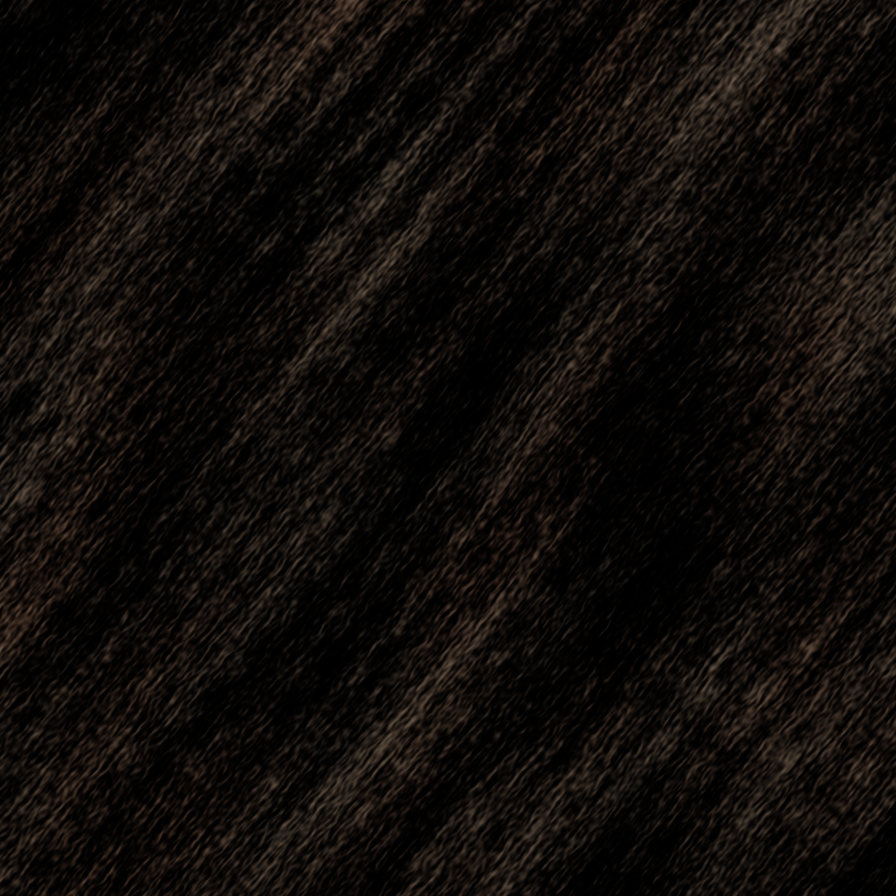
This texture is drawn by a three.js fragment shader. Its source:

```glsl
// Dark stained wood with fine diagonal grain. Gradient noise, stretched along
// the grain at four scales, is summed into one tone; a soft threshold leaves
// most of it near black and lifts the brightest fibres to brown and tan.

varying vec2 vUv;

const float GRAIN_ANGLE = 0.885;
const vec3 RED_BROWN = vec3(1.50, 1.00, 0.74);
const vec3 DRY_TAN = vec3(1.22, 1.00, 0.81);

// Random unit gradient for a lattice cell
vec2 cellGradient(vec2 cell) {
  vec3 h = fract(vec3(cell.xyx) * vec3(0.1031, 0.1030, 0.0973));
  h += dot(h, h.yzx + 33.33);
  float angle = 6.28318 * fract((h.x + h.y) * h.z);
  return vec2(cos(angle), sin(angle));
}

// Gradient noise, scaled to a standard deviation of about one
float gradientNoise(vec2 p) {
  vec2 cell = floor(p);
  vec2 f = p - cell;
  vec2 fade = f * f * f * (f * (f * 6.0 - 15.0) + 10.0);
  vec2 right = vec2(1.0, 0.0);
  vec2 up = vec2(0.0, 1.0);
  float low = mix(dot(cellGradient(cell), f),
                  dot(cellGradient(cell + right), f - right), fade.x);
  float high = mix(dot(cellGradient(cell + up), f - up),
                   dot(cellGradient(cell + 1.0), f - 1.0), fade.x);
  return 4.7 * mix(low, high, fade.y);
}

// Coordinates along (x) and across (y) the grain
vec2 grainSpace(vec2 uv, float angle) {
  vec2 along = vec2(cos(angle), sin(angle));
  vec2 across = vec2(-along.y, along.x);
  return vec2(dot(uv, along), dot(uv, across)) + 4.0;
}

// Slight sideways wander, so that the fibres are not ruler straight
vec2 wander(vec2 g) {
  float bend = 0.0022 * gradientNoise(g * vec2(3.0, 5.0));
  float jitter = 0.0005 * gradientNoise(g * vec2(45.0, 60.0) + 17.0);
  return g + vec2(0.0, bend + jitter);
}

// Long thin dark lines where a stretched noise crosses zero
float cracks(vec2 g, float width) {
  float line = abs(gradientNoise(g * vec2(1.8, 24.0) + 51.0));
  float present = smoothstep(-0.2, 0.9, gradientNoise(g * vec2(3.0, 9.0) + 73.0));
  return present * (1.0 - smoothstep(0.0, width, line));
}

// Combined grain tone, from broad patches down to broken specks
float grainTone(vec2 g) {
  float patches = gradientNoise(g * vec2(2.6, 7.5) + 5.0);
  float streaks = gradientNoise(g * vec2(2.2, 38.0) + 11.0);
  float fibres = gradientNoise(g * vec2(26.0, 225.0) + 23.0);
  float specks = gradientNoise(g * vec2(105.0, 270.0) + 37.0);
  return 0.48 * patches + 0.40 * streaks + 0.59 * fibres + 0.50 * specks;
}

// Smooth version of max(x, 0)
float softPositive(float x, float sharpness) {
  return log(1.0 + exp(sharpness * x)) / sharpness;
}

void main() {
  vec2 grain = wander(grainSpace(vUv, GRAIN_ANGLE));
  float tone = grainTone(grain) - 0.9 * cracks(grain, 0.3);
  float light = 0.086 * softPositive(tone, 2.0);

  // Brighter wood is drier and greyer; broad areas drift towards red
  float drift = 0.25 * gradientNoise(grain * vec2(3.0, 8.0) + 91.0);
  float dryness = clamp(0.35 + 3.2 * light + drift, 0.0, 1.0);
  vec3 color = light * mix(RED_BROWN, DRY_TAN, dryness);

  gl_FragColor = vec4(color, 1.0);
}
```
